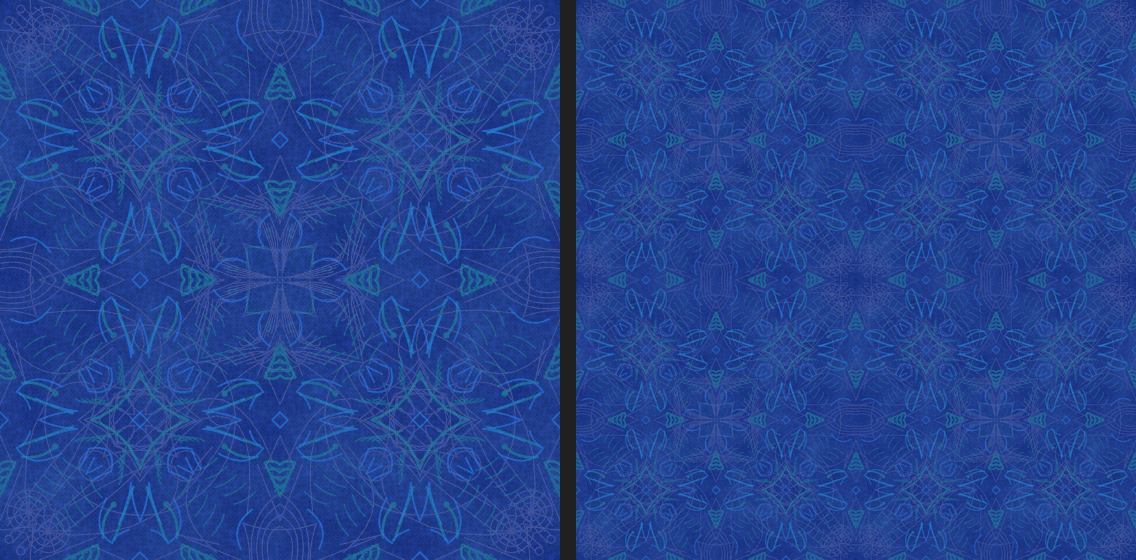
Left: one tile. Right: repeated 2 by 2.
A WebGL 2 fragment shader for this pattern:

```glsl
#version 300 es
precision highp float;
// Mirrored line-drawn medallions, two by two, in violet, blue and teal on woven indigo cloth.
uniform vec2 u_resolution;
out vec4 fragColor;
const float TAU = 6.28318;
const vec3 INDIGO = vec3(0.126, 0.240, 0.560);
const vec3 VIOLET = vec3(0.345, 0.390, 0.660);
const vec3 BLUE = vec3(0.150, 0.470, 0.880);
const vec3 TEAL = vec3(0.125, 0.530, 0.620);

vec2 hash2(vec2 p) {
  return fract(sin(vec2(dot(p, vec2(127.1, 311.7)), dot(p, vec2(269.5, 183.3)))) * 4375.85);
}
// Distance to the nearest scattered point; wraps after the given number of cells.
float cellular(vec2 uv, vec2 cells) {
  vec2 p = uv * cells, id = floor(p);
  float nearest = 2.0;
  for (int i = 0; i < 9; i++) {
    vec2 c = id + vec2(i % 3 - 1, i / 3 - 1);
    nearest = min(nearest, length(c + hash2(mod(c, cells)) - p));
  }
  return nearest;
}
vec2 foldDiagonal(vec2 p) { return p.x < p.y ? p.yx : p; }
float ink(float d, float halfWidth, float aa) { return 1.0 - smoothstep(halfWidth - aa, halfWidth + aa, d); }
void add(inout float d, float shape) { d = min(d, shape); }
void ring(inout float d, vec2 p, vec2 centre, float r) { add(d, abs(length(p - centre) - r)); }
void line(inout float d, vec2 p, vec4 ends) {
  vec2 a = p - ends.xy, b = ends.zw - ends.xy;
  add(d, length(a - b * clamp(dot(a, b) / max(dot(b, b), 1e-4), 0.0, 1.0)));
}
// Quadratic curve between two ends, pulled towards bend.
void bow(inout float d, vec2 p, vec4 ends, vec2 bend) {
  vec2 last = ends.xy;
  for (int i = 1; i <= 8; i++) {
    float t = float(i) / 8.0;
    vec2 next = mix(mix(ends.xy, bend, t), mix(bend, ends.zw, t), t);
    line(d, p, vec4(last, next));
    last = next;
  }
}

// Each stroke vector holds distances: x violet, y blue, z broad teal, w fine teal.
void medallion(vec2 m, inout vec4 s) {
  add(s.y, abs(m.x + m.y - 1.3) * 0.7);
  bow(s.z, m, vec4(8.6, 0, 3.3, 3.3), vec2(4.6, 1.6));
  bow(s.x, m, vec4(10, 0, 4.6, 4.6), vec2(5.2, 1.8));
  bow(s.x, m, vec4(1.3, 0, 7.4, 0), vec2(4, 4));
  bow(s.x, m, vec4(1, 1, 4, 4), vec2(4.8, 1.2));
  // Fan on each axis
  bow(s.y, m, vec4(11.2, 1.6, 18, 0), vec2(15, 1.4));
  bow(s.y, m, vec4(11.2, 1.6, 18.6, 3.8), vec2(14, 1.8));
  bow(s.y, m, vec4(14, 6, 22, 5), vec2(19.5, 9));
  bow(s.y, m, vec4(22, 5, 19.6, 2), vec2(20.5, 4.6));
  bow(s.z, m, vec4(12, 1.2, 21.4, 4.6), vec2(16, 2.6));
  bow(s.z, m, vec4(15.1, 4.7, 21, 6.6), vec2(17.4, 7));
  add(s.z, length(m - vec2(15.1, 4.7)) - 0.3);
  add(s.y, abs(26.4 - m.x + m.y - 2.8) * 0.7);
  // Teal crown between neighbouring fans
  for (int i = 0; i < 4; i++) {
    float k = float(i), y = 8.0 + 1.4 * k;
    bow(s.z, m, vec4(25, y, 22.3 + 0.6 * k, y - 0.4), vec2(24, y - 1.0));
    bow(s.w, m, vec4(25, y + 0.7, 23.2 + 0.4 * k, y), vec2(23.5, y + 0.8));
  }
  line(s.z, m, vec4(25, 13.5, 22.3, 7.6));
  line(s.x, m, vec4(25, 2.8, 22.4, 8.6));
  line(s.x, m, vec4(25, 18, 21, 8));
  // Faceted bud and leaf spray on the diagonal
  bow(s.y, m, vec4(5.6, 5.6, 9.2, 5.2), vec2(7, 4.6));
  bow(s.y, m, vec4(9.2, 5.2, 10.8, 8.6), vec2(10, 7.4));
  line(s.y, m, vec4(9.6, 9.6, 8.2, 6.8));
  ring(s.x, m, vec2(8.2), 2.7);
  for (int i = 0; i < 5; i++) {
    float k = float(i);
    vec2 root = vec2(10.0 + 1.7 * k, 9.0 + 1.5 * k);
    bow(s.w, m, vec4(root, root + vec2(3.8, -2.2)), root + vec2(2, -0.4));
    bow(s.w, m, vec4(3.2 + k, 2.0 + 0.5 * k, 7.5 + k, 3.8), vec2(5.5 + k, 2.4));
    // Wide compass arcs
    ring(s.x, m, vec2(25, 5.0 * k), 19.6 + 1.2 * k);
  }
  ring(s.x, m, vec2(0), 17.0);
}

void centreCross(vec2 g, inout vec4 s) {
  add(s.x, abs(length((g - vec2(1.1, 0)) * vec2(1, 1.5)) - 0.7));
  for (int i = 0; i < 5; i++) {
    float k = float(i);
    bow(s.x, g, vec4(1.4, 0.5, 9.0 + 0.5 * k, 0.8 + 0.7 * k), vec2(6, 0.1 + 0.35 * k));
    bow(s.x, g, vec4(8.0 + k, 3.5, 9.0 + k, 6.0 + 0.6 * k), vec2(13, 3.0 + 2.0 * k));
    bow(s.x, g, vec4(10.0 + k, 0.6 * k, 15, 4.0 + 2.0 * k), vec2(15.0 - k, 1));
  }
  add(s.w, max(abs(g.x - 5.9), 2.4 - g.y));
  add(s.w, abs(length((g - vec2(8.4, 2.1)) * vec2(1, 1.8)) - 0.8));
  bow(s.y, g, vec4(11.8, 1.8, 6, 3), vec2(9.5, 5.2));
  line(s.x, g, vec4(14.8, 14.8, 13, 5));
  bow(s.x, g, vec4(13, 5, 16, 0), vec2(16, 4));
  line(s.w, g, vec4(14, 14, 12.5, 8.6));
}

void cornerWeb(vec2 k, inout vec4 s) {
  ring(s.x, k, vec2(3.7, 1.6), 0.7);
  line(s.x, k, vec4(4.4, 1.6, 5.8, 3));
  add(s.x, max(abs(k.x - 5.8), abs(k.y - 4.4) - 1.4));
  vec2 w = k - vec2(8.6, 5.2);
  float r = length(w);
  add(s.x, max(abs(fract(r / 1.1) - 0.5) * 1.1, r - 3.9));
  add(s.x, max(abs(sin(atan(w.y, w.x) * 5.0)) * r / 5.0, r - 4.2));
}

void main() {
  vec2 uv = gl_FragCoord.xy / u_resolution;
  float aa = 65.0 / min(u_resolution.x, u_resolution.y);
  // Percent of the canvas, folded about centre, axes and diagonals
  vec2 g = foldDiagonal(abs(fract(uv) - 0.5) * 100.0), e = vec2(50.0 - g.x, g.y);
  vec4 s = vec4(1e3);
  medallion(foldDiagonal(abs(g - 25.0)), s);
  centreCross(g, s);
  cornerWeb(foldDiagonal(50.0 - g), s);
  // Nested ovals at the edge middles, then loose drafting curves
  for (int i = 0; i < 9; i++) {
    float k = float(i);
    if (i < 4) bow(s.x, e, vec4(0, 2.0 + k, 6.0 + 2.0 * k, 0), vec2(5.0 + k, 3.0 + k));
    vec2 seed = vec2(k, 3.7), a = foldDiagonal(50.0 * hash2(seed)), b = foldDiagonal(50.0 * hash2(seed + 17.0));
    bow(s.x, g, vec4(a, b), foldDiagonal(50.0 * hash2(seed + 31.0)));
  }
  bow(s.y, e, vec4(2, 7, 9, 5), vec2(6, 9));
  // Mottled dye and woven slubs
  float cloud = cellular(uv, vec2(7)) + 0.5 * cellular(uv, vec2(19)) - 0.7;
  float slub = cellular(uv, vec2(60, 170)) + cellular(uv, vec2(170, 60)) - 0.9;
  float weave = sin(uv.x * TAU * 128.0) * sin(uv.y * TAU * 128.0);
  vec3 color = INDIGO + vec3(0.045, 0.070, 0.060) * cloud;
  color += vec3(0.010, 0.030, 0.020) * (1.0 - smoothstep(5.7, 6.1, g.x));
  // Worn inks
  float wear = clamp(0.92 - 0.3 * cloud - 0.35 * slub, 0.4, 1.0);
  color = mix(color, VIOLET, 0.68 * wear * ink(s.x, 0.10, aa));
  color = mix(color, TEAL, 0.66 * wear * max(ink(s.z, 0.24, aa), 0.8 * ink(s.w, 0.13, aa)));
  color = mix(color, BLUE, 0.72 * wear * ink(s.y, 0.16, aa));
  color *= 1.0 + 0.17 * slub + 0.05 * weave;
  fragColor = vec4(color, 1.0);
}
```
